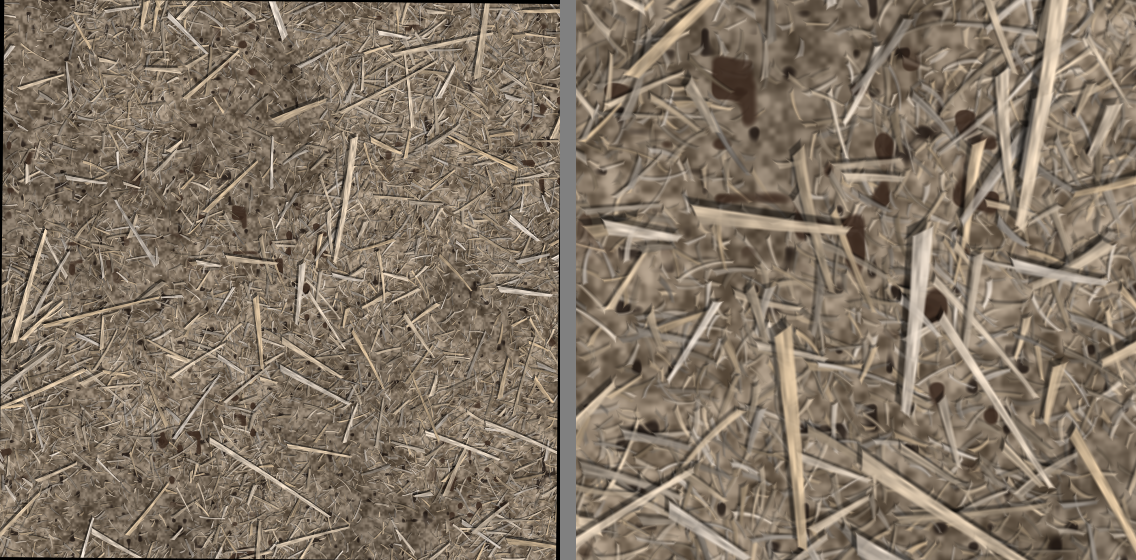
Left: the whole. Right: its middle third, enlarged.
This texture is drawn by a Shadertoy shader. Its source:

```glsl
const vec3 SOIL_DARK = vec3(0.30, 0.25, 0.195);
const vec3 SOIL_LIGHT = vec3(0.67, 0.605, 0.53);
const vec3 PIT = vec3(0.08, 0.05, 0.04);
const vec3 CLOT = vec3(0.22, 0.15, 0.11);
const vec3 GOLD = vec3(0.87, 0.76, 0.61);
const vec3 BLEACHED = vec3(0.90, 0.86, 0.82);
const vec2 SHADOW_SHIFT = vec2(-0.7, 1.1);   // in straw half widths
const float SHADOW_DEPTH = 0.50;
const float SOFTNESS = 0.0011;
const float ANGLE_SPREAD = 2.4;
const float CLUMP_SCALE = 5.0;
const float EDGE_TILT = 0.0095;

vec3 hash3(vec2 p) {
    vec3 q = fract(vec3(p.xyx) * vec3(0.1031, 0.1030, 0.0973));
    q += dot(q, q.yxz + 33.33);
    return fract((q.xxy + q.yzz) * q.zyx);
}

float noise(vec2 p) {
    vec2 i = floor(p), f = fract(p);
    f = f * f * (3.0 - 2.0 * f);
    float low = mix(hash3(i).x, hash3(i + vec2(1, 0)).x, f.x);
    float high = mix(hash3(i + vec2(0, 1)).x, hash3(i + vec2(1, 1)).x, f.x);
    return mix(low, high, f.y);
}

// Straw gathers in clumps and leaves bare soil between them
float clumping(vec2 uv) {
    float n = 0.6 * noise(uv * CLUMP_SCALE + 3.7) + 0.4 * noise(uv * CLUMP_SCALE * 2.7);
    return smoothstep(0.25, 0.62, n);
}

vec3 soil(vec2 uv) {
    float grain = 0.30 * noise(uv * 45.0) + 0.40 * noise(uv * 130.0 + 9.0)
                + 0.30 * noise(uv * 260.0 + 5.0);
    vec3 color = mix(SOIL_DARK, SOIL_LIGHT, smoothstep(0.1, 0.9, grain));
    color *= mix(0.88, 1.08, noise(uv * 6.0 + 20.0)) * mix(0.95, 1.08, clumping(uv));
    float pits = smoothstep(0.80, 0.95, noise(uv * vec2(100.0, 85.0) + 31.0));
    return mix(color, PIT, 0.75 * pits);
}

float strawMask(vec2 p, float halfLength, float halfWidth) {
    float along = p.x / halfLength;
    float width = halfWidth * (0.85 + 0.3 * along);
    vec2 d = abs(p) - vec2(halfLength, width);
    return 1.0 - smoothstep(-SOFTNESS, SOFTNESS, max(d.x + 0.6 * p.y, d.y));
}

// One grid of scattered straws, each with a cast shadow
void strawLayer(inout vec3 color, vec2 uv, float grid, int perCell,
                float halfWidth, float density, float bend, float dimmest, float opacity) {
    vec2 home = floor(uv * grid);
    for (int j = -1; j <= 1; j++)
    for (int i = -1; i <= 1; i++)
    for (int k = 0; k < perCell; k++) {
        vec2 cell = home + vec2(i, j);
        vec2 id = cell + grid * 3.0 + float(k) * 137.0;
        vec3 place = hash3(id);
        vec3 look = hash3(id + 71.7);
        vec3 finish = hash3(id + 213.3);
        vec2 centre = (cell + place.xy) / grid;
        vec2 offset = uv - centre;
        float halfLength = mix(0.3, 0.9, look.y * look.y) / grid;
        float reach = halfLength + 4.0 * halfWidth;
        if (dot(offset, offset) > reach * reach) continue;
        if (place.z > density * mix(0.25, 1.0, clumping(centre))) continue;

        float angle = 6.2832 * noise(centre * 7.0 + 40.0) + (look.x - 0.5) * ANGLE_SPREAD;
        float c = cos(angle), s = sin(angle);
        mat2 turn = mat2(c, -s, s, c);
        float width = halfWidth * mix(0.55, 1.35, finish.x);
        vec2 p = turn * offset;
        vec2 q = turn * (offset - SHADOW_SHIFT * width);
        float curve = bend * (finish.y - 0.5) / halfLength;
        p.y += curve * p.x * p.x;
        q.y += curve * q.x * q.x;

        float shadow = strawMask(q, halfLength, width);
        color *= 1.0 - SHADOW_DEPTH * opacity * opacity * shadow;

        float streak = noise(vec2(p.x * 90.0, p.y * 500.0) + id);
        vec3 straw = mix(GOLD, BLEACHED, look.z) * mix(dimmest, 1.08, finish.z);
        straw *= 0.84 + 0.26 * streak - 0.08 * clamp(p.y / width, -1.0, 1.0);
        float cover = opacity * mix(0.75, 1.0, streak);
        color = mix(color, straw, cover * strawMask(p, halfLength, width));
    }
}

// Thin black slivers left by a slightly turned frame
float frameMask(vec2 uv) {
    float left = uv.x - EDGE_TILT * (uv.y - 0.19);
    float top = 1.0 - uv.y - EDGE_TILT * (uv.x - 0.24);
    float right = 1.0 - uv.x - EDGE_TILT * (0.74 - uv.y);
    float bottom = uv.y - 0.8 * EDGE_TILT * (0.68 - uv.x);
    float inside = min(min(left, right), min(top, bottom));
    return smoothstep(-SOFTNESS, SOFTNESS, inside);
}

void mainImage(out vec4 fragColor, in vec2 fragCoord) {
    vec2 uv = fragCoord / iResolution.xy;
    vec3 color = soil(uv);

    // Chaff, fibres and short pieces
    strawLayer(color, uv, 90.0, 2, 0.0012, 0.80, 0.3, 0.48, 0.65);
    strawLayer(color, uv, 50.0, 3, 0.0012, 0.75, 0.4, 0.52, 0.75);

    // Dark brown clots
    float clots = smoothstep(0.76, 0.86, noise(uv * 62.0 + 11.0))
                * smoothstep(0.62, 0.78, noise(uv * 7.0 + 60.0));
    color = mix(color, CLOT, 0.85 * clots);

    // Broken pieces and stalks
    strawLayer(color, uv, 30.0, 2, 0.0019, 0.75, 0.2, 0.58, 0.88);
    strawLayer(color, uv, 19.0, 1, 0.0029, 0.75, 0.1, 0.72, 0.92);
    strawLayer(color, uv, 12.0, 1, 0.0036, 0.50, 0.06, 0.82, 0.95);
    strawLayer(color, uv, 6.5, 1, 0.0043, 0.40, 0.05, 0.88, 0.97);

    fragColor = vec4(color * frameMask(uv), 1.0);
}
```
